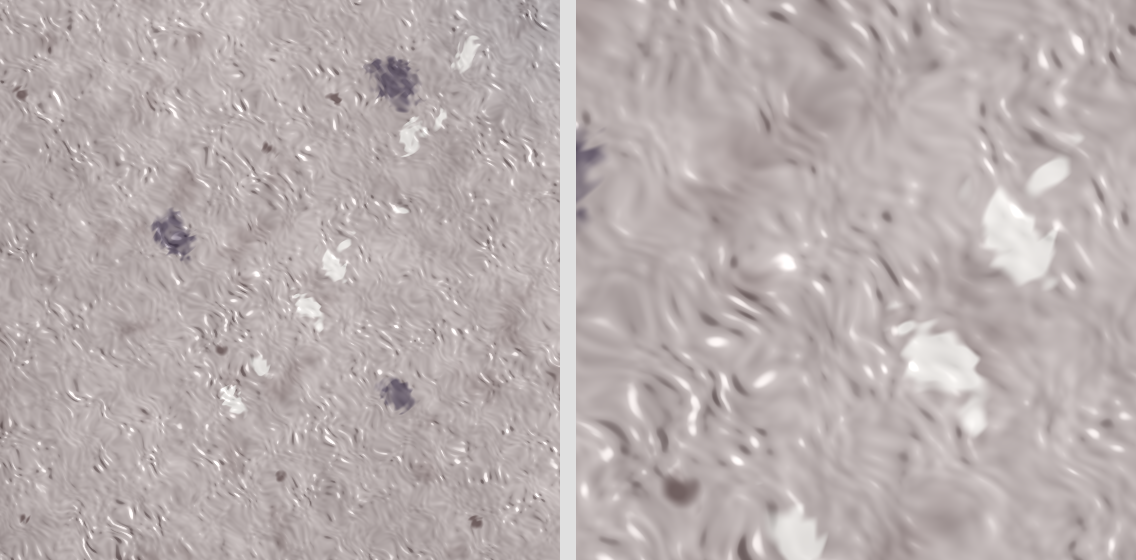
Left: the whole. Right: its middle third, enlarged.
This texture is drawn by a WebGL 1 fragment shader. Its source:

```glsl
precision highp float;
uniform vec2 u_resolution;

float hash(vec2 p) {
  return fract(sin(dot(p, vec2(127.1, 311.7))) * 43758.5453);
}

vec2 hash2(float n) {
  return vec2(hash(vec2(n, 3.7)), hash(vec2(n, 8.3)));
}

float noise(vec2 p) {
  vec2 i = floor(p), f = fract(p);
  f = f * f * (3.0 - 2.0 * f);
  return mix(mix(hash(i), hash(i + vec2(1, 0)), f.x),
             mix(hash(i + vec2(0, 1)), hash(i + vec2(1, 1)), f.x), f.y);
}

float fbm(vec2 p) {
  float sum = 0.0, amp = 0.5;
  for (int i = 0; i < 4; i++) {
    sum += amp * noise(p);
    p = mat2(1.6, 1.2, -1.2, 1.6) * p + 5.3;
    amp *= 0.5;
  }
  return sum / 0.9375;
}

vec2 rotate(vec2 p, float a) {
  float c = cos(a), s = sin(a);
  return vec2(c * p.x + s * p.y, c * p.y - s * p.x);
}

// Ellipse turned by an angle; 0 on its rim, negative inside
float ellipse(vec2 p, vec2 radii, float angle) {
  return length(rotate(p, angle) / radii) - 1.0;
}

// Height of the grain: broken strokes over finer crumbs
float grain(vec2 q) {
  return 0.65 * noise(q) + 0.35 * noise(rotate(q, 0.5) * 1.7 + 11.0);
}

void main() {
  vec2 p = gl_FragCoord.xy / u_resolution;

  // Strokes run down to the right, bent by a gentle warp
  vec2 warp = vec2(noise(p * 30.0), noise(p * 30.0 + 31.0)) - 0.5;
  vec2 along = rotate(p, -0.85) + 0.022 * warp;
  float ragged = (noise(p * 42.0) - 0.5) * 0.7
               + (noise(along.yx * vec2(85.0, 160.0)) - 0.5) * 1.0;

  // Pale flakes strung along a diagonal, with loose debris around them
  float flakes = 0.0, debris = 0.0;
  for (int i = 0; i < 9; i++) {
    float n = float(i);
    vec2 r = hash2(n + 1.0);
    vec2 center = mix(vec2(0.85, 0.89), vec2(0.42, 0.27), n / 8.0) + (r - 0.5) * 0.07;
    vec2 radii = vec2(0.029, 0.014) * mix(0.5, 1.2, r.y);
    float angle = mix(1.1, -0.9, smoothstep(0.35, 0.65, n / 8.0 + (r.x - 0.5) * 0.3));
    float d = ellipse(p - center, radii, angle) + ragged;
    flakes = max(flakes, smoothstep(0.25, -0.3, d));
    debris = max(debris, exp(-dot(p - center, p - center) * 600.0));
  }

  // Embossed relief, livelier in scattered clusters
  vec2 q = along * vec2(78.0, 128.0);
  float relief = grain(q) - grain(q + vec2(0.3, 0.8));
  float activity = 0.75 + 0.85 * smoothstep(0.4, 0.75, fbm(p * 22.0 + 7.0)) + 0.3 * debris;
  float fleck = relief * activity;

  float tone = 0.11 * (fbm(p * 4.0) - 0.5)
             + 0.14 * (fbm(along * vec2(24.0, 34.0)) - 0.5)
             + 0.06 * (noise(along * vec2(95.0, 150.0) + 17.0) - 0.5)
             + 0.13 * fleck
             + 0.17 * smoothstep(0.3, 0.75, fleck)
             - 0.12 * smoothstep(0.3, 0.8, -fleck);
  vec3 color = vec3(0.716, 0.677, 0.675) + tone * vec3(1.0, 1.04, 1.03);

  // Cooler in the upper right corner, with faint brown smudges elsewhere
  color += vec3(-0.01, 0.005, 0.015) * smoothstep(0.35, 0.0, distance(p, vec2(1.0)));
  color -= vec3(0.08, 0.09, 0.09) * smoothstep(0.62, 0.82, fbm(p * 12.0 + 41.0));

  // A few small ragged brown specks, one at most per grid cell
  vec2 cell = floor(p * 9.0);
  float seed = dot(cell, vec2(1.0, 17.0));
  vec2 offset = fract(p * 9.0) - mix(vec2(0.3), vec2(0.7), hash2(seed));
  float speck = ellipse(offset, vec2(0.1, 0.07), -0.7) + ragged * 1.3;
  speck = smoothstep(0.5, -0.7, speck) * step(0.91, hash(cell + 60.0));
  color = mix(color, vec3(0.38, 0.31, 0.31), speck * 0.8);

  // Violet stains, mottled so that the ground shows through
  float mottle = noise(along * vec2(75.0, 130.0) + 9.0);
  for (int i = 0; i < 3; i++) {
    float n = float(i);
    vec2 r = hash2(n + 21.0) - 0.5;
    vec2 center = vec2(0.7 - 0.38 * mod(n, 2.0), 0.875 - 0.28 * n) + r * 0.05;
    vec2 radii = vec2(0.052, 0.035) * (1.0 - 0.17 * n);
    float d = ellipse(p - center, radii, -0.85 + 0.9 * r.x) + ragged * 0.6;
    float stain = smoothstep(0.2, -0.3, d) * mix(0.5, 1.0, smoothstep(0.1, 0.7, mottle));
    color = mix(color, vec3(0.40, 0.36, 0.42) + tone * 0.7, stain);
  }

  vec3 flakeColor = vec3(0.90, 0.89, 0.88) + tone * 0.7;
  color = mix(color, flakeColor, flakes * 0.95);
  gl_FragColor = vec4(clamp(color, 0.0, 1.0), 1.0);
}
```
